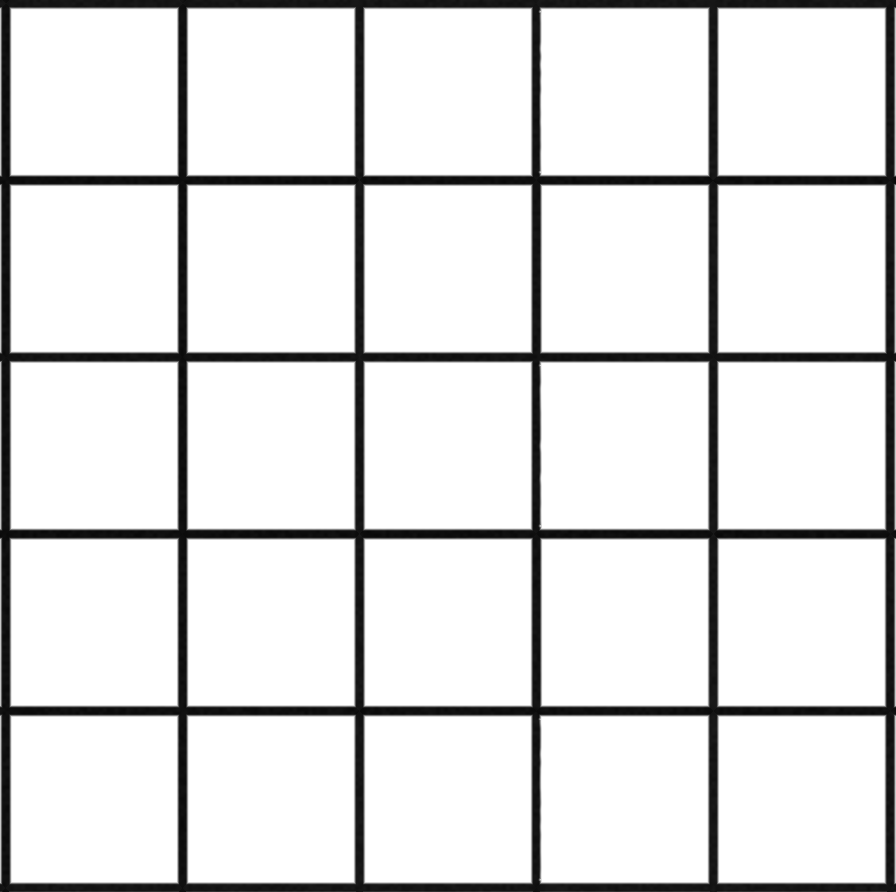
This pattern is drawn by a WebGL 1 fragment shader. Its source:

```glsl
precision highp float;

uniform vec2 u_resolution;

float hash(vec2 p) {
  return fract(sin(dot(p, vec2(127.1, 311.7))) * 43758.5453);
}

float valueNoise(vec2 p) {
  vec2 i = floor(p);
  vec2 f = fract(p);
  f = f * f * (3.0 - 2.0 * f);
  return mix(mix(hash(i), hash(i + vec2(1.0, 0.0)), f.x),
             mix(hash(i + vec2(0.0, 1.0)), hash(i + 1.0), f.x), f.y);
}

// Ink tone of one ruled line, with a faint grain along it
float inkTone(float lineIndex, float seed, vec2 p) {
  float base = mix(0.05, 0.085, hash(vec2(lineIndex, seed)));
  return base + 0.035 * (valueNoise(p * 230.0) - 0.5);
}

void main() {
  // Canvas height is one unit
  vec2 p = gl_FragCoord.xy / u_resolution.y;
  float soft = max(0.002, 0.75 / u_resolution.y);

  // Five square cells each way, measured from the nearest line
  float pitch = 0.1983;
  vec2 grid = (p - vec2(0.0065, 0.0046)) / pitch;
  vec2 nearestLine = floor(grid + 0.5);
  vec2 offset = (grid - nearestLine) * pitch;
  vec2 lineDist = abs(offset) - 0.0052;

  // The fourth upright is worn on its right side in alternate rows
  float row = floor(grid.y);
  float worn = (1.0 - step(0.5, abs(nearestLine.x - 3.0)))
             * (1.0 - step(0.5, mod(row, 2.0)));
  float rightSide = step(0.0, offset.x);
  float rough = 0.0004 + 0.0006 * valueNoise(vec2(3.0, p.y * 110.0));
  lineDist.x += worn * rightSide * rough;

  // Small chips beside the junctions of that upright
  float chip = length(vec2(offset.x - 0.0049, abs(offset.y) - 0.0092)) - 0.0013;
  lineDist.x = mix(lineDist.x, max(lineDist.x, -chip), worn);

  // Combine both directions and lay the ink on white
  vec2 cover = 1.0 - smoothstep(-soft, soft, lineDist);
  float ink = max(cover.x, cover.y);
  float tone = mix(inkTone(nearestLine.y, 5.0, p),
                   inkTone(nearestLine.x, 2.0, p),
                   step(lineDist.x, lineDist.y));
  gl_FragColor = vec4(vec3(mix(1.0, tone, ink)), 1.0);
}
```
